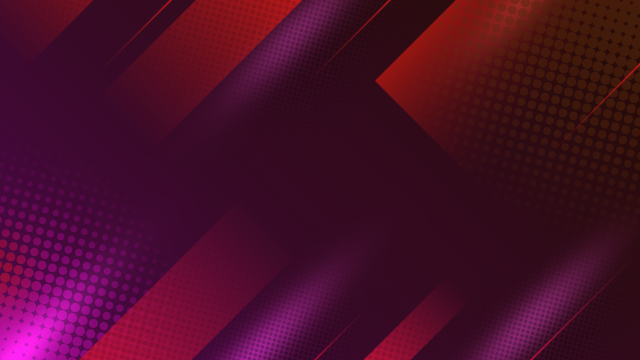
Write a WebGL 2 fragment shader that draws this background.

```glsl
#version 300 es
precision highp float;
// Diagonal red bands, violet light streaks and halftone dots on a dark plum gradient.

#define COARSE_CELL 0.030
#define FINE_CELL 0.0135
#define DOT_ANGLE 0.26
#define STREAK_WIDTH 0.075
#define STREAK_GAIN 0.85
#define LINE_WIDTH 0.0035

uniform vec2 u_resolution;
out vec4 outColor;

const vec3 VIOLET = vec3(0.29, 0.03, 0.27);
const vec3 PLUM = vec3(0.205, 0.038, 0.125);
const vec3 UMBER = vec3(0.15, 0.045, 0.03);
const vec3 RED = vec3(0.78, 0.10, 0.10);
const vec3 CRIMSON = vec3(0.76, 0.07, 0.23);
const vec3 MAGENTA = vec3(0.56, 0.03, 0.49);
const vec3 ORCHID = vec3(0.42, 0.14, 0.40);
const vec3 AMBER = vec3(0.30, 0.13, 0.04);

// Bands and lines: low edge, high edge (or width), bright end, faded end.
const vec4 BANDS[4] = vec4[4](
  vec4(-0.456, -0.160, 1.85, 1.00), vec4(-1.000, -0.740, 1.55, 0.88),
  vec4( 0.220,  0.532, 0.25, 1.12), vec4( 1.010,  1.140, 1.02, 1.48));
const vec3 LINES[5] = vec3[5](
  vec3(-0.525, 1.52, 1.08), vec3(0.083, 2.15, 1.62), vec3(0.956, 2.65, 2.08),
  vec3(0.875, 0.80, 1.15), vec3(1.475, 1.40, 2.06));
// Streaks: across, along, length, strength.
const vec4 STREAKS[4] = vec4[4](
  vec4(-0.085, 1.75, 0.34, 0.80), vec4(0.690, 0.72, 0.38, 1.00),
  vec4( 1.370, 1.55, 0.36, 0.95), vec4(0.040, 0.08, 0.40, 0.75));

float gauss(float x) { return exp(-x * x); }

// Coverage of a rotated dot grid; radius is a fraction of the cell.
float halftone(vec2 p, float cell, float angle, float radius) {
  float s = sin(angle), c = cos(angle);
  vec2 q = fract(mat2(c, s, -s, c) * p / cell) - 0.5;
  float aa = 0.7 / (u_resolution.y * cell);
  return smoothstep(-aa, aa, radius - length(q)) * smoothstep(0.0, 0.12, radius);
}

float edge(float x) {
  float aa = 1.0 / u_resolution.y;
  return smoothstep(-aa, aa, x);
}

void main() {
  vec2 p = gl_FragCoord.xy / u_resolution.y;
  float across = p.x - p.y;
  float along = p.x + p.y;

  // Base gradient
  vec3 col = mix(VIOLET, PLUM, smoothstep(0.0, 1.5, along));
  col = mix(col, UMBER, smoothstep(1.3, 2.7, along));

  // Coarse dots swelling toward the lower left corner
  float corner = clamp(1.0 - length(p * vec2(1.45, 1.35)) / 0.88, 0.0, 1.0);
  vec3 dotColor = mix(MAGENTA, CRIMSON * 0.8, gauss(p.x / 0.09) * gauss((p.y - 0.26) / 0.12));
  float dots = halftone(p, COARSE_CELL, DOT_ANGLE, 0.14 + 0.50 * corner);
  col = mix(col, dotColor, dots * smoothstep(0.0, 0.65, corner) * 0.85);
  col += vec3(0.22, 0.04, 0.22) * gauss(length(p - vec2(0.03, 0.02)) / 0.14);

  // Light streaks, each over a patch of fine dots
  float fine = halftone(p, FINE_CELL, DOT_ANGLE, 0.36);
  for (int i = 0; i < 4; i++) {
    vec4 s = STREAKS[i];
    float fade = gauss((along - s.y) / s.z) * s.w;
    float glow = fade * gauss((across - s.x) / STREAK_WIDTH);
    float patchMask = fade * gauss((across - s.x - 0.08) / 0.20);
    vec3 tint = mix(ORCHID + vec3(0.06, -0.03, 0.08), ORCHID, smoothstep(0.3, 1.5, along));
    col += tint * glow * STREAK_GAIN;
    if (i < 3) col *= 1.0 - 0.32 * fine * patchMask;
  }

  // Corner panel: red at its left side, amber dots at the far top right
  float panel = edge((across - 0.266) * 0.707) * edge((along - 1.817) * 0.707);
  float heat = clamp(1.0 - (across - 0.266) / 0.60, 0.0, 1.0);
  vec3 face = mix(col, vec3(0.62, 0.085, 0.07), heat * heat * 0.95);
  face += vec3(0.24, 0.10, 0.09) * gauss((across - 0.46) / 0.08) * gauss((along - 2.50) / 0.30);
  float far = clamp(1.0 - length((p - vec2(1.78, 1.0)) * vec2(1.0, 1.1)) / 0.85, 0.0, 1.0);
  float amberDots = halftone(p, COARSE_CELL, DOT_ANGLE, 0.18 + 0.42 * far);
  face = mix(face, mix(face + vec3(0.05, 0.02, 0.01), AMBER, far),
             amberDots * smoothstep(0.0, 0.5, far) * 0.8);
  col = mix(col, face, panel);

  // Fading diagonal bands with a faint dot texture
  vec3 bandColor = mix(CRIMSON, RED, smoothstep(0.3, 0.9, p.y));
  for (int i = 0; i < 4; i++) {
    vec4 b = BANDS[i];
    float mask = edge((across - b.x) * 0.707) * edge((b.y - across) * 0.707);
    float t = clamp((along - b.w) / (b.z - b.w), 0.0, 1.0);
    float texture1 = halftone(p, FINE_CELL * 1.3, DOT_ANGLE, 0.12 + 0.3 * t);
    vec3 tone = bandColor * (1.0 - 0.13 * texture1);
    col = mix(col, tone, mask * t * (0.65 + 0.3 * t));
  }

  // Thin bright lines tapering to a point
  for (int i = 0; i < 5; i++) {
    vec3 l = LINES[i];
    float t = clamp((along - l.z) / (l.y - l.z), 0.0, 1.0);
    float mask = edge(LINE_WIDTH * (0.25 + 0.5 * t) - abs(across - l.x) * 0.707);
    col = mix(col, bandColor, mask * t * step(0.001, t));
  }

  outColor = vec4(clamp(col, 0.0, 1.0), 1.0);
}
```
